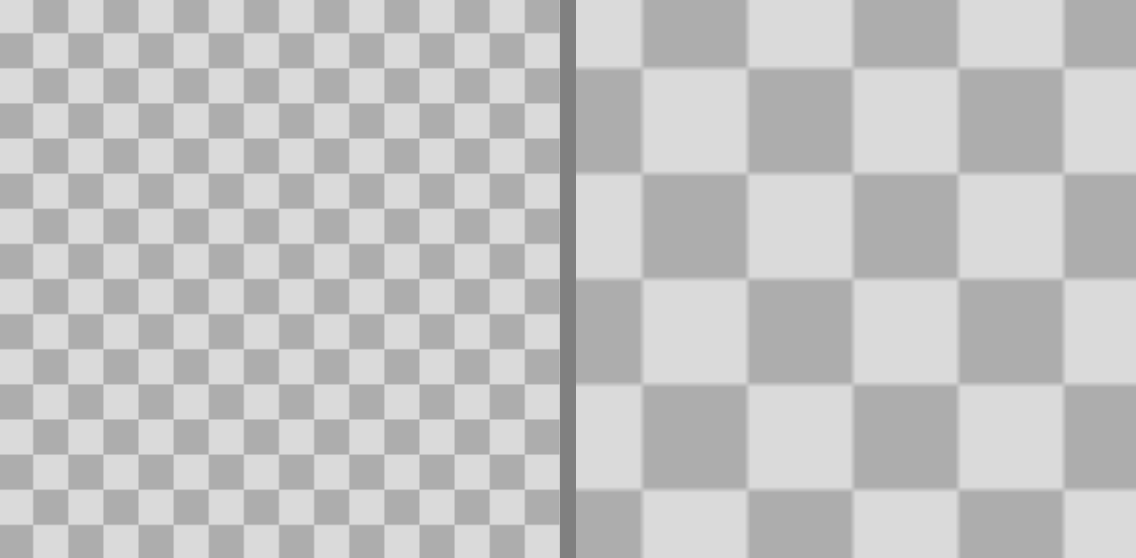
Left: the whole. Right: its middle third, enlarged.
Give the GLSL for this pattern, as a Shadertoy shader.

```glsl
const vec3 LIGHT_GREY = vec3(0.855);
const vec3 DARK_GREY = vec3(0.678);

// Lengths are fractions of the canvas height
const float SQUARE_SIZE = 0.06294;
const float FIRST_SEAM = 0.0594;
const float SEAM_SOFTNESS = 0.0034;

// Distance to the nearest seam, with a sign that flips from square to square
vec2 alternatingSeamDistance(vec2 position, float squareSize) {
    vec2 cell = position / squareSize;
    return (0.5 - abs(mod(cell + 0.5, 2.0) - 1.0)) * squareSize;
}

// 0 on light squares, 1 on dark squares, with a soft ramp across each seam
float checkerMask(vec2 position, float squareSize, float softness) {
    vec2 seam = alternatingSeamDistance(position, squareSize);
    vec2 side = clamp(2.0 * seam / softness, -1.0, 1.0);
    return 0.5 + 0.5 * side.x * side.y;
}

void mainImage(out vec4 fragColor, in vec2 fragCoord) {
    float pixel = 1.0 / iResolution.y;
    vec2 position = fragCoord * pixel - FIRST_SEAM;

    // Keep the ramp at least one pixel wide on small canvases
    float softness = max(SEAM_SOFTNESS, pixel);
    float darkness = checkerMask(position, SQUARE_SIZE, softness);

    fragColor = vec4(mix(LIGHT_GREY, DARK_GREY, darkness), 1.0);
}
```
